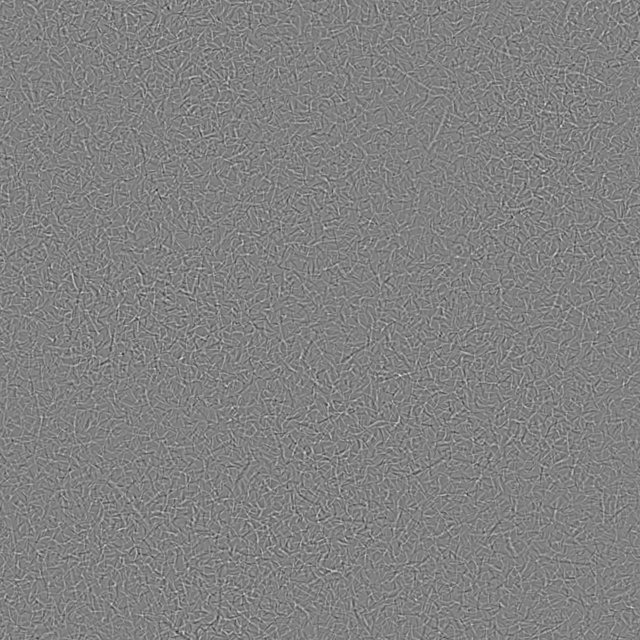
A three.js fragment shader for this texture:

```glsl
varying vec2 vUv;

const float PI = 3.14159;
const vec3 BASE_GREY = vec3(0.507);
const int FINE_LAYERS = 6;

// Four random values from a cell and a seed
vec4 hash4(vec3 p) {
  vec4 q = fract(p.xyzx * vec4(0.1031, 0.1030, 0.0973, 0.1099));
  q += dot(q, q.wzxy + 33.33);
  return fract((q.xxyz + q.yzzw) * q.zywx);
}

float valueNoise(vec2 p, float seed) {
  vec2 cell = floor(p);
  vec2 f = fract(p);
  f = f * f * (3.0 - 2.0 * f);
  float a = hash4(vec3(cell, seed)).x;
  float b = hash4(vec3(cell + vec2(1.0, 0.0), seed)).x;
  float c = hash4(vec3(cell + vec2(0.0, 1.0), seed)).x;
  float d = hash4(vec3(cell + 1.0, seed)).x;
  return mix(mix(a, b, f.x), mix(c, d, f.x), f.y);
}

// Zero-mean ridge: a core with flanks of the opposite tone
float ridge(float d, float width) {
  float t = d * d / (width * width);
  return (1.0 - t) * exp(-0.5 * t);
}

// Curved fibre along x, tapering towards both ends
float fibre(vec2 p, float halfLength, float bend, float width) {
  float u = p.x / halfLength;
  float taper = max(1.0 - u * u, 0.0);
  float curve = bend * halfLength * (u * u - 0.3);
  return taper * ridge(p.y - curve, width);
}

vec2 rotate(vec2 p, float angle) {
  float c = cos(angle);
  float s = sin(angle);
  return vec2(c * p.x + s * p.y, c * p.y - s * p.x);
}

// One randomly turned fibre per cell; share is the part of cells in use
float fibreLayer(vec2 uv, float cells, float seed, float share, float width) {
  vec2 p = uv * cells;
  vec2 home = floor(p);
  float sum = 0.0;
  for (int y = -1; y <= 1; y++) {
    for (int x = -1; x <= 1; x++) {
      vec2 cell = home + vec2(float(x), float(y));
      vec4 place = hash4(vec3(cell + 7.0, seed));
      vec4 look = hash4(vec3(cell + 7.0, seed + 41.0));
      vec2 local = rotate(p - cell - place.xy, place.z * PI);
      float halfLength = mix(0.4, 0.95, place.w);
      float bend = (look.x - 0.5) * 0.5;
      float thickness = width * cells * mix(0.8, 1.25, look.y);
      float strength = mix(0.4, 1.4, look.z);
      float tone = look.w < 0.7 * share ? 1.0 : -1.0;
      float used = step(look.w, share);
      sum += used * tone * strength * fibre(local, halfLength, bend, thickness);
    }
  }
  return sum;
}

void main() {
  // Dense mat of short fibres
  float mat = 0.0;
  for (int i = 0; i < FINE_LAYERS; i++) {
    float layer = float(i);
    mat += fibreLayer(vUv, 62.0 + 3.0 * layer, 11.0 + 5.0 * layer, 1.0, 0.0016);
  }

  // Sparse longer strands
  float strands = fibreLayer(vUv, 27.0, 83.0, 0.4, 0.0019);
  float longStrands = fibreLayer(vUv, 13.0, 97.0, 0.2, 0.0019);

  // Slow drift of contrast across the sheet
  float contrast = mix(0.8, 1.2, valueNoise(vUv * 6.0, 5.0));

  float relief = contrast * 0.076 * mat + 0.09 * (strands + longStrands);
  gl_FragColor = vec4(BASE_GREY + relief, 1.0);
}
```
